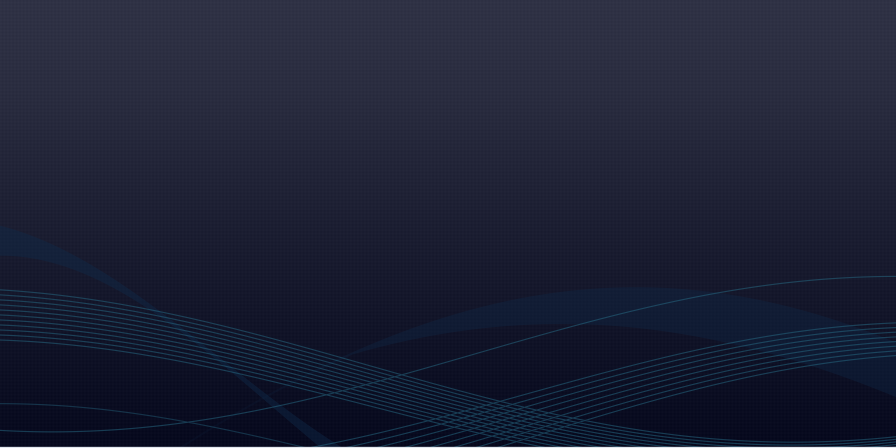
A WebGL 2 fragment shader for this background:

```glsl
#version 300 es
precision highp float;
// Dusky navy gradient with a fine dot grid, blue ribbons and sweeping teal line waves.

#define PI 3.14159265
#define GRID_CELLS 128.0
#define GRID_STRENGTH 0.012
#define LINE_HALF_WIDTH 0.0013
#define LINE_ALPHA 0.5
#define FALL_ALPHA 0.42
#define ARCH_ALPHA 0.34
#define LEFT_LINES 11
#define RIGHT_LINES 8
#define FLOOR_HEIGHT 0.0026
#define SKY_CURVE 1.1

uniform vec2 u_resolution;
out vec4 outColor;

const vec3 NIGHT = vec3(0.025, 0.035, 0.115);
const vec3 SLATE = vec3(0.165, 0.175, 0.250);
const vec3 HAZE = vec3(0.185, 0.195, 0.270);
const vec3 RIBBON_BLUE = vec3(0.055, 0.165, 0.290);
const vec3 LINE_TEAL = vec3(0.150, 0.430, 0.530);
const vec3 FLOOR_LIGHT = vec3(0.88, 0.90, 0.93);

// Height of a cosine wave through a crest and the neighbouring trough.
float wave(float x, vec2 crest, vec2 trough) {
    float phase = PI * (x - crest.x) / (trough.x - crest.x);
    return mix(crest.y, trough.y, 0.5 - 0.5 * cos(phase));
}

// Antialiased coverage of the area where the signed distance is positive.
float cover(float dist, float pixel) {
    return clamp(0.5 + dist / pixel, 0.0, 1.0);
}

// Box-filtered hairline; lines thinner than a pixel grow fainter, not wider.
float stroke(float offset, float pixel) {
    float fullest = min(1.0, 2.0 * LINE_HALF_WIDTH / pixel);
    return min(cover(LINE_HALF_WIDTH - abs(offset), pixel), fullest);
}

float ribbon(float y, float top, float thickness, float pixel) {
    return cover(top - y, pixel) * cover(y - top + thickness, pixel);
}

// Stack of lines spread evenly below a top curve.
float lineStack(float y, float top, float spread, int count, float pixel) {
    float ink = 0.0;
    for (int i = 0; i < count; i++) {
        float lineY = top - spread * float(i) / float(count - 1);
        ink = max(ink, stroke(y - lineY, pixel));
    }
    return ink;
}

void main() {
    vec2 p = gl_FragCoord.xy / u_resolution.y;
    float pixel = 1.0 / u_resolution.y;

    // Vertical sky gradient
    float rise = pow(clamp(p.y / 0.8, 0.0, 1.0), SKY_CURVE);
    vec3 color = mix(NIGHT, SLATE, rise);
    color = mix(color, HAZE, clamp((p.y - 0.8) / 0.2, 0.0, 1.0));

    // Fine dot grid
    vec2 grid = sin(2.0 * PI * fract(p * GRID_CELLS));
    color += GRID_STRENGTH * 0.5 * (grid.x + grid.y);

    // Ribbon falling from the left, pinched part way down
    float fallTop = wave(p.x, vec2(-0.130, 0.513), vec2(1.120, -0.117));
    float pinch = (p.x - 0.443) / 0.443;
    float fall = ribbon(p.y, fallTop, 0.010 + 0.057 * pinch * pinch, pixel);
    color = mix(color, RIBBON_BLUE, FALL_ALPHA * fall * step(p.x, 1.0));

    // Ribbon arching over the right, widening from a thin tail
    float archTop = wave(p.x, vec2(1.419, 0.359), vec2(-1.706, -1.130));
    float archWidth = max(0.005, 0.122 * sin(1.262 * (p.x - 0.755)));
    float arch = ribbon(p.y, archTop, archWidth, pixel);
    float tailFade = mix(0.4, 1.0, smoothstep(0.5, 0.9, p.x));
    color = mix(color, RIBBON_BLUE, ARCH_ALPHA * arch * tailFade);

    // Line bundles crossing near the lower middle
    float leftTop = wave(p.x, vec2(-0.130, 0.357), vec2(1.771, 0.013));
    float rightTop = wave(p.x, vec2(2.083, 0.281), vec2(0.260, -0.042));
    float ink = lineStack(p.y, leftTop, 0.112 - 0.027 * p.x, LEFT_LINES, pixel);
    float rightInk = lineStack(p.y, rightTop, 0.137 - 0.032 * p.x, RIGHT_LINES, pixel);
    ink = max(ink, rightInk);

    // Two single lines
    float rising = wave(p.x, vec2(2.0, 0.383), vec2(0.117, 0.036));
    float sinking = wave(p.x, vec2(0.0, 0.099), vec2(1.5, -0.130));
    ink = max(ink, stroke(p.y - rising, pixel));
    ink = max(ink, 0.8 * stroke(p.y - sinking, pixel));
    color = mix(color, LINE_TEAL, LINE_ALPHA * ink);

    // Pale strip along the bottom edge
    color = mix(color, FLOOR_LIGHT, cover(FLOOR_HEIGHT - p.y, pixel));

    outColor = vec4(color, 1.0);
}
```
